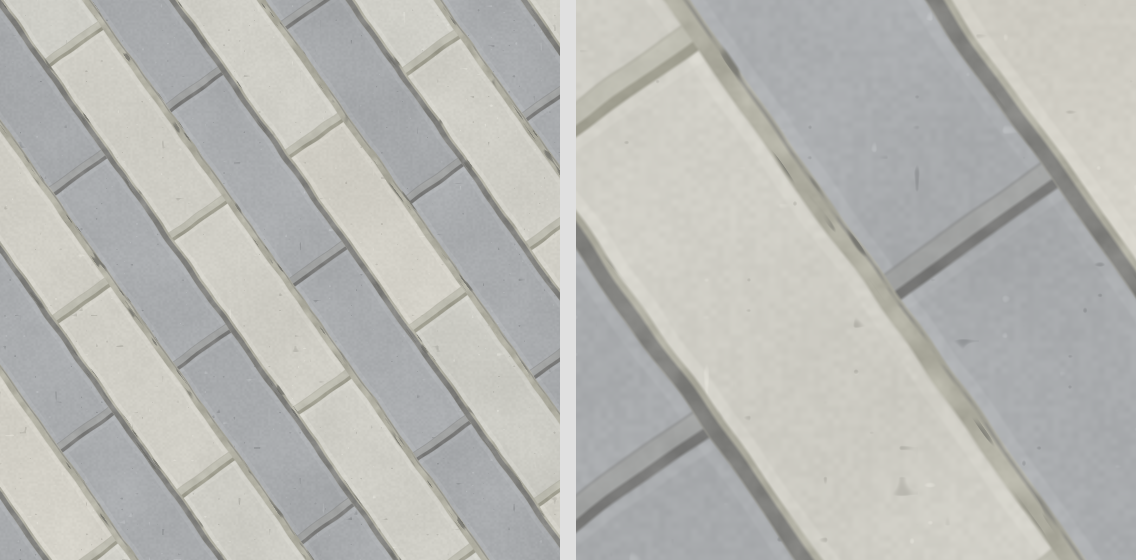
Left: the whole. Right: its middle third, enlarged.
Give the GLSL for this texture, as a Shadertoy shader.

```glsl
// Diagonal running-bond paving in alternating pale and grey columns, with worn bevelled joints.

float hash(vec2 p) {
    return fract(sin(dot(p, vec2(127.1, 311.7))) * 43758.5453);
}

float noise(vec2 p) {
    vec2 i = floor(p), f = fract(p);
    f = f * f * (3.0 - 2.0 * f);
    return mix(mix(hash(i), hash(i + vec2(1, 0)), f.x),
               mix(hash(i + vec2(0, 1)), hash(i + vec2(1, 1)), f.x), f.y);
}

float fbm(vec2 p) {
    float sum = 0.0, weight = 0.5;
    for (int i = 0; i < 4; i++) {
        sum += weight * noise(p);
        p = p * 2.03 + 17.3;
        weight *= 0.5;
    }
    return sum / 0.9375;
}

// Soft-edged strip between lo and hi
float band(float x, float lo, float hi) {
    float soft = max(0.0013, 0.7 / iResolution.y);
    return smoothstep(lo - soft, lo + soft, x) * (1.0 - smoothstep(hi - soft, hi + soft, x));
}

void mainImage(out vec4 fragColor, in vec2 fragCoord) {
    vec2 uv = fragCoord / iResolution.y;
    vec2 brickSize = vec2(0.1275, 0.3819);

    // Rotated axes: x runs across the columns, y down along them
    vec2 o = uv - vec2(0.0866, 0.8796);
    vec2 q = vec2(dot(o, vec2(0.815, 0.580)), dot(o, vec2(0.580, -0.815)));
    vec2 along = q * vec2(300.0, 45.0);
    q += (vec2(noise(uv * 28.0), noise(uv * 28.0 + 50.0)) - 0.5) * 0.003;

    // Half-brick offset from column to column
    float column = floor(q.x / brickSize.x);
    q.y -= column * 0.5 * brickSize.y;
    vec2 cell = vec2(column, floor(q.y / brickSize.y));
    vec2 local = q - cell * brickSize;
    vec2 edge = local - brickSize * step(0.5 * brickSize, local);  // signed offset from nearest joint
    float pale = 1.0 - mod(column, 2.0);
    float leftPale = edge.x > 0.0 ? 1.0 - pale : pale;

    // Brick faces: tint per brick, soft clouds, fine grain, pits and flecks
    float tint = hash(cell + 3.7) - 0.5;
    vec3 color = mix(vec3(0.655, 0.665, 0.675), vec3(0.808, 0.803, 0.772), pale);
    color += tint * mix(vec3(0.018), vec3(0.022, 0.012, 0.002), pale);
    color += (fbm(uv * 9.0 + cell * 5.0) - 0.5) * 0.065;
    color += (noise(uv * 260.0) - 0.5) * 0.028;
    color -= 0.09 * smoothstep(0.93, 1.0, noise(uv * 110.0 + 9.0));
    color += 0.05 * smoothstep(0.94, 1.0, noise(uv * 90.0 + 31.0));

    // Lighter rim inside the bevel
    color += 0.025 * band(edge.x, 0.004, 0.012) + 0.02 * band(edge.x, -0.017, -0.010);
    color += 0.02 * band(edge.y, 0.003, 0.009);

    // Short joints: sloping bevel above a dark seam
    float wear = fbm(uv * 55.0);
    vec3 bevel = mix(vec3(0.635, 0.64, 0.635), vec3(0.735, 0.732, 0.685), pale);
    vec3 seam = mix(vec3(0.48, 0.48, 0.475), vec3(0.62, 0.615, 0.56), pale);
    color = mix(color, bevel + (wear - 0.5) * 0.1, band(edge.y, -0.016, 0.001) * 0.9);
    color = mix(color, seam, band(edge.y, -0.017, -0.0155) * 0.4);
    color = mix(color, seam + (wear - 0.5) * 0.12, band(edge.y, -0.0045, 0.0018));

    // Long joints: beige grout, with shadow cast on the grey side
    vec3 grout = vec3(0.69, 0.685, 0.635) + (wear - 0.5) * 0.16;
    vec3 shadow = vec3(0.50, 0.50, 0.49) + (wear - 0.5) * 0.16;
    color = mix(color, grout, band(edge.x, -0.0085, 0.0045));
    float darkBand = mix(band(edge.x, -0.0085, 0.0005), band(edge.x, 0.0012, 0.0035), leftPale);
    color = mix(color, shadow, darkBand * mix(0.95, 0.65 * smoothstep(0.2, 0.6, wear), leftPale));

    // Dark chips scattered along the grout
    float chips = smoothstep(0.62, 0.85, noise(along + 71.0)) * smoothstep(0.45, 0.7, noise(uv * 30.0 + 11.0));
    color = mix(color, vec3(0.42, 0.42, 0.40), chips * 0.7 * band(edge.x, -0.007, 0.005));

    fragColor = vec4(clamp(color, 0.0, 1.0), 1.0);
}
```
